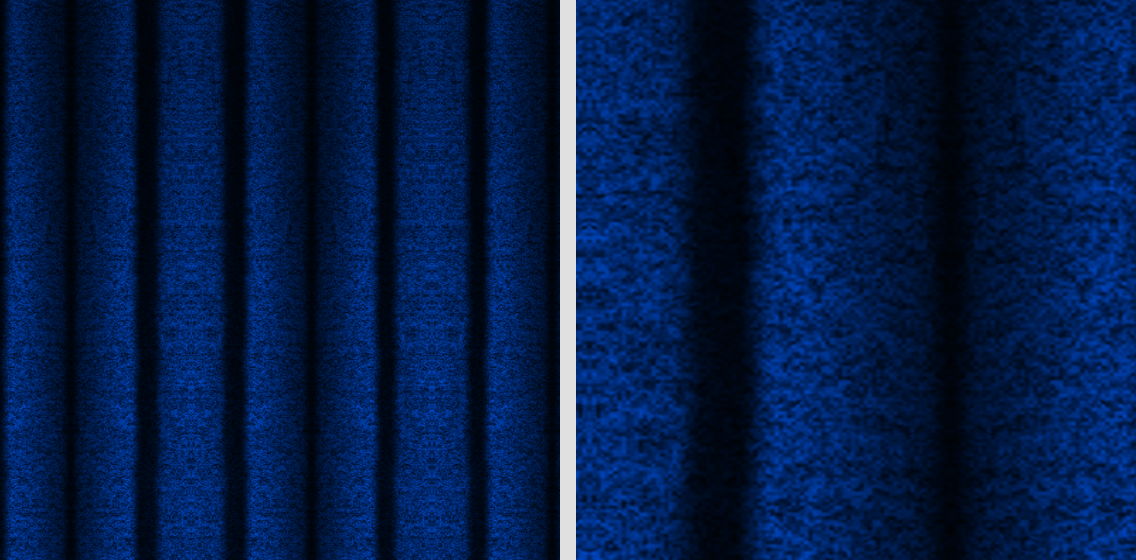
Left, the full canvas; right, a detail of the centre.
A WebGL 2 fragment shader for this texture:

```glsl
#version 300 es
precision highp float;

#define PERIOD 0.430
#define SEAM_X 0.1263
#define SEAM_WIDTH 0.042
#define GUTTER_START 0.55
#define GUTTER_END 0.735
#define GRAIN_SCALE vec2(330.0, 400.0)
#define GRAIN_CONTRAST 1.5
#define CREASE_CONTRAST 0.26
#define TOP_SHADE 0.76
#define VELVET_BLUE vec3(0.0, 0.365, 1.0)

uniform vec2 u_resolution;
out vec4 fragColor;

float hash(vec2 p) {
  vec3 q = fract(vec3(p.xyx) * 0.1031);
  q += dot(q, q.yzx + 33.33);
  return fract((q.x + q.y) * q.z);
}

float noise(vec2 p) {
  vec2 cell = floor(p);
  vec2 f = fract(p);
  f = f * f * (3.0 - 2.0 * f);
  float low = mix(hash(cell), hash(cell + vec2(1, 0)), f.x);
  float high = mix(hash(cell + vec2(0, 1)), hash(cell + vec2(1, 1)), f.x);
  return mix(low, high, f.y);
}

float triangle(float x) {
  return abs(fract(x) * 2.0 - 1.0);
}

// Brightness across half a period: 0 is the seam, 1 the middle of the flat fold
float foldProfile(float h, float y, float widen) {
  float seam = mix(0.28, 1.0, smoothstep(0.0, SEAM_WIDTH * 2.2, h));
  float slope = mix(0.17, 0.45, smoothstep(0.02, 0.50, h + 0.06 * (0.5 - y)));
  float rounded = seam * slope;

  // The gutter is darkest beside the rounded fold and lighter lower down
  float gutter = mix(0.055, 0.085, smoothstep(0.8, 0.0, y));
  gutter += 0.03 * smoothstep(GUTTER_START + 0.05, GUTTER_END, h);
  float flatFold = 0.37 + 0.07 * smoothstep(0.76, 1.0, h);

  float soften = 0.02 * y;
  float level = mix(rounded, gutter,
    smoothstep(GUTTER_START - 0.06 - soften, GUTTER_START + 0.04, h));
  return mix(level, flatFold,
    smoothstep(GUTTER_END - 0.05 - widen, GUTTER_END + 0.05 + soften - widen, h));
}

// Short irregular pile: fine flecks over a slightly coarser zigzag
float velvetGrain(vec2 p) {
  vec2 q = p * GRAIN_SCALE;
  q.y += 1.6 * triangle(q.x / 5.0 + 2.0 * noise(q * 0.12));
  float coarse = noise(q * vec2(0.5, 0.85));
  float fine = noise(p * GRAIN_SCALE * 1.2 + 71.0);
  return 0.45 * coarse + 0.55 * fine - 0.5;
}

// Thin horizontal wrinkles and broad uneven bands
float creases(vec2 p) {
  float wrinkles = noise(p * vec2(24.0, 190.0) + 13.0) - 0.5;
  float bands = noise(p * vec2(7.0, 38.0) + 5.0) - 0.5;
  return 0.7 * wrinkles + 0.3 * bands;
}

void main() {
  vec2 p = gl_FragCoord.xy / u_resolution;

  // Mirrored repeat, with one flat fold a little wider than the next
  float repeats = (p.x - SEAM_X) / PERIOD;
  float widen = 0.03 * mod(floor(repeats), 2.0);
  float h = 1.0 - triangle(repeats);
  vec2 cloth = vec2(h * PERIOD * 0.5, p.y);

  // Fold edges waver slightly down the drop
  float waver = 0.022 * (noise(vec2(h * 3.0, p.y * 14.0)) - 0.5)
              + 0.012 * (noise(vec2(h * 9.0, p.y * 70.0)) - 0.5);
  float light = foldProfile(h + waver * smoothstep(0.0, 0.1, h), p.y, widen);

  // Light falls off towards the top
  light *= mix(1.04, TOP_SHADE, smoothstep(0.35, 1.0, p.y));

  // Pile and wrinkles
  light *= 1.0 + GRAIN_CONTRAST * velvetGrain(cloth) + CREASE_CONTRAST * creases(cloth);

  fragColor = vec4(VELVET_BLUE * max(light, 0.0), 1.0);
}
```
